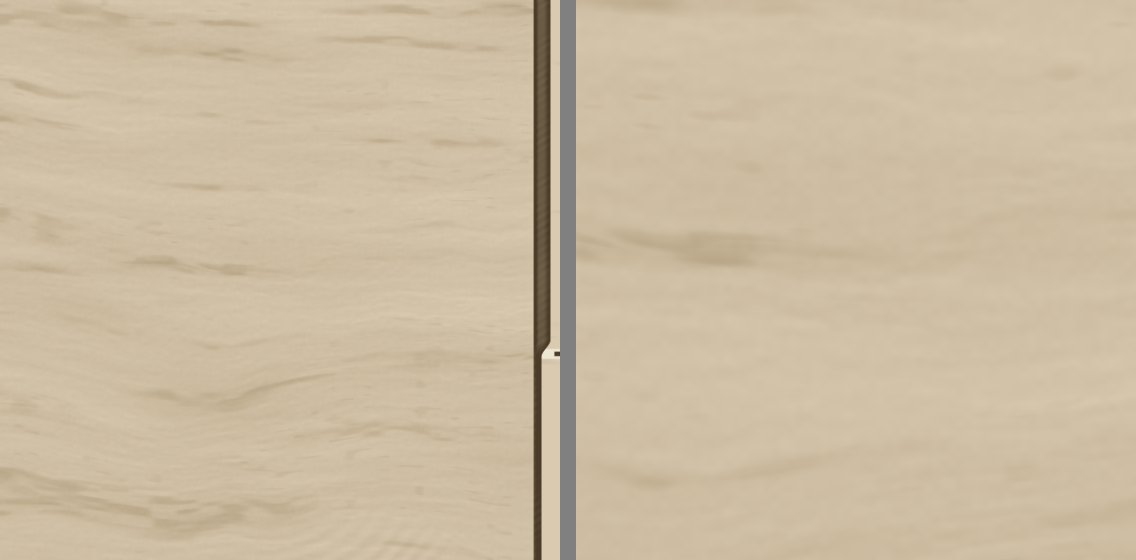
Left: the whole. Right: its middle third, enlarged.
This texture is drawn by a three.js fragment shader. Its source:

```glsl
// Pale oak panels with fine horizontal grain and a dark stepped joint at the right
#define PALE_WOOD vec3(0.850, 0.792, 0.692)
#define DARK_GRAIN vec3(0.660, 0.575, 0.445)
#define GAP_SHADOW vec3(0.285, 0.230, 0.155)
#define GAP_FACE vec3(0.455, 0.400, 0.305)
#define CAP_COLOR vec3(0.930, 0.900, 0.825)
#define GAP_LEFT 0.953
#define GAP_RIGHT_TOP 0.983
#define GAP_RIGHT_LOW 0.967
#define STEP_Y 0.375
#define STREAK_DEPTH 0.36
#define RELIEF 0.22
#define EDGE 0.0018

varying vec2 vUv;

float hash(vec2 p) {
  return fract(sin(dot(p, vec2(127.1, 311.7))) * 43758.5453);
}

float noise(vec2 p) {
  vec2 i = floor(p), f = fract(p);
  f = f * f * (3.0 - 2.0 * f);
  return mix(mix(hash(i), hash(i + vec2(1.0, 0.0)), f.x),
             mix(hash(i + vec2(0.0, 1.0)), hash(i + vec2(1.0, 1.0)), f.x), f.y);
}

float fbm(vec2 p) {
  float sum = 0.0, weight = 0.5;
  for (int i = 0; i < 4; i++) {
    sum += weight * noise(p);
    p = p * 2.03 + 17.3;
    weight *= 0.5;
  }
  return sum / 0.9375;
}

// Soft-edged rectangle
float box(vec2 p, vec2 lo, vec2 hi) {
  vec2 inside = smoothstep(lo - EDGE, lo + EDGE, p)
              * (1.0 - smoothstep(hi - EDGE, hi + EDGE, p));
  return inside.x * inside.y;
}

// Bends the straight fibres into slow waves
vec2 bendGrain(vec2 p) {
  float wave = 0.075 * (noise(p * vec2(3.0, 3.5) + 4.0) - 0.5);
  wave += 0.018 * (noise(p * vec2(10.0, 13.0) + 31.0) - 0.5);
  return vec2(p.x, p.y + wave);
}

// Height of the pressed wood surface
float surface(vec2 p) {
  vec2 g = bendGrain(p);
  return 0.55 * noise(g * vec2(15.0, 85.0))
       + 0.30 * noise(g * vec2(45.0, 150.0) + 9.0)
       + 0.25 * noise(p * vec2(85.0, 125.0) + 23.0);
}

vec3 wood(vec2 p) {
  vec2 g = bendGrain(p);

  // Broad bands and a slight darkening to the lower left
  float tone = 0.19 + 0.30 * (fbm(g * vec2(2.0, 11.0)) - 0.5);
  tone += 0.14 * (fbm(g * vec2(5.0, 60.0) + 7.0) - 0.5);
  tone += 0.07 * (0.5 - p.x) + 0.05 * (0.5 - p.y);

  // Thin growth lines broken into short dashes
  float line = smoothstep(0.62, 0.92, noise(g * vec2(2.6, 34.0) + 51.0));
  float dash = smoothstep(0.30, 0.85, noise(g * vec2(24.0, 100.0) + 3.0));
  tone += STREAK_DEPTH * line * (0.25 + 0.75 * dash);
  float pore = smoothstep(0.76, 0.96, noise(g * vec2(32.0, 130.0) + 71.0));
  tone += 0.13 * pore * smoothstep(0.40, 0.70, noise(g * vec2(3.0, 12.0) + 13.0));

  // Faint curved figure near the bottom
  float radius = length((p - vec2(0.44, 0.22)) * vec2(0.8, 1.0));
  float figure = smoothstep(0.11, 0.0, p.y) * smoothstep(0.40, 0.55, p.x)
               * (1.0 - smoothstep(0.70, 0.88, p.x));
  tone += 0.07 * figure * sin(radius * 270.0 + 5.0 * noise(p * 9.0));

  // Light from above catches the raised fibres
  tone += RELIEF * (surface(p + vec2(-0.001, 0.003)) - surface(p));
  tone += 0.05 * (noise(p * 210.0) - 0.5);
  return mix(PALE_WOOD, DARK_GRAIN, clamp(tone, 0.0, 1.0));
}

// Recess colour: lit inner face above, narrow shadow below
vec3 recess(vec2 p, float right, float upper) {
  float across = (p.x - GAP_LEFT) / (right - GAP_LEFT);
  float face = smoothstep(0.10, 0.35, across) * (1.0 - smoothstep(0.55, 0.95, across));
  float lip = 0.35 * (1.0 - smoothstep(0.0, 0.45, across));
  float ripple = 0.12 * sin((p.y - 0.6 * p.x) * 420.0) * noise(p * 40.0);
  float light = mix(lip, 0.75 * face, upper) + ripple;
  light += 0.25 * (noise(p * vec2(60.0, 14.0)) - 0.5);
  return mix(GAP_SHADOW, GAP_FACE, clamp(light, 0.0, 1.0));
}

void main() {
  vec2 p = vUv;
  float upper = smoothstep(STEP_Y - 0.012, STEP_Y + 0.018, p.y);
  float right = mix(GAP_RIGHT_LOW, GAP_RIGHT_TOP, upper);

  // Panels beside the joint have unrelated grain
  float panel = step(0.5 * (GAP_LEFT + right), p.x);
  vec3 color = wood(p + panel * vec2(2.7, 1.3 + step(p.y, STEP_Y)));

  // Bright top edge of the lower panel with its small notch
  color = mix(color, CAP_COLOR, box(p, vec2(right, STEP_Y - 0.016), vec2(1.1, STEP_Y + 0.002)));
  color = mix(color, GAP_SHADOW, box(p, vec2(0.990, STEP_Y - 0.011), vec2(1.1, STEP_Y - 0.003)));

  float gap = box(p, vec2(GAP_LEFT, -1.0), vec2(right, 2.0));
  gl_FragColor = vec4(mix(color, recess(p, right, upper), gap), 1.0);
}
```
